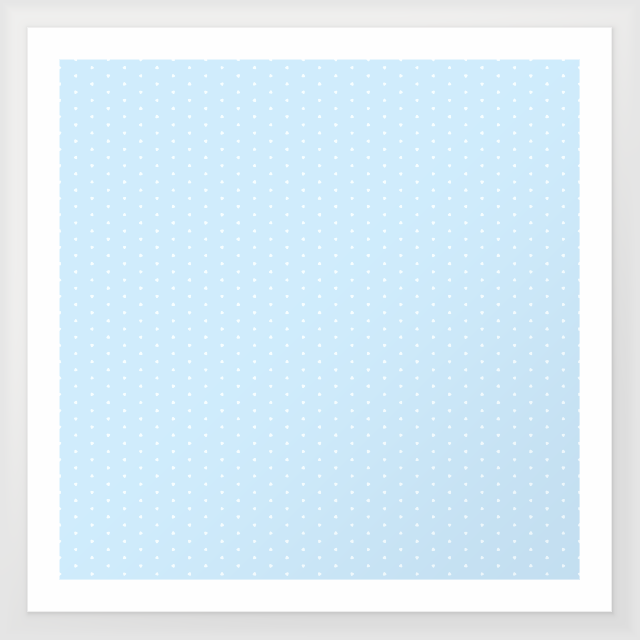
Write a Shadertoy shader that draws this pattern.

```glsl
const vec2 CENTER = vec2(0.4993, 0.5007);
const float MAT_HALF = 0.4564;
const float PRINT_HALF = 0.4063;
const vec2 DOT_GRID = vec2(32.0, 31.84); // columns and rows across the print
const float DOT_RADIUS = 0.0025;

float hash(vec2 cell) {
    return fract(sin(dot(cell, vec2(127.1, 311.7))) * 4375.85);
}

float boxDistance(vec2 p, float halfSize) {
    vec2 d = abs(p) - halfSize;
    return length(max(d, 0.0)) + min(max(d.x, d.y), 0.0);
}

float coverage(float dist, float pixel) {
    return 1.0 - smoothstep(-0.6 * pixel, 0.6 * pixel, dist);
}

// Staggered dots with slightly uneven outlines, counted from the top left
float dotDistance(vec2 p, float halfSize, vec2 grid, float radius) {
    vec2 pitch = 2.0 * halfSize / grid;
    vec2 g = vec2(p.x + halfSize, halfSize - p.y) / pitch;
    float column = floor(g.x + 0.5);
    g.y -= 0.5 - 0.5 * mod(column, 2.0);
    vec2 cell = vec2(column, floor(g.y + 0.5));
    vec2 offset = (g - cell) * pitch;
    float angle = atan(offset.y, offset.x + 1e-6);
    float wobble = 0.12 * cos(3.0 * angle + 6.2832 * hash(cell));
    float size = radius * mix(0.93, 1.07, hash(cell + 17.0));
    return length(offset) - size * (1.0 + wobble);
}

// Diagonal light that settles to one tone at the canvas border so it wraps
vec3 wallColor(vec2 uv) {
    float fall = smoothstep(0.25, 0.8, 0.4 * uv.x + 0.6 * (1.0 - uv.y));
    vec3 lit = mix(vec3(0.938, 0.936, 0.932), vec3(0.868), fall);
    vec2 border = min(uv, 1.0 - uv);
    float inside = smoothstep(0.0, 0.025, min(border.x, border.y));
    return mix(vec3(0.9), lit, inside);
}

// Soft shadow falling to the lower right, plus a thin contact line
float frameShadow(vec2 p, float halfSize) {
    float softDist = max(boxDistance(p - vec2(0.002, -0.003), halfSize), 0.0);
    float contactDist = max(boxDistance(p, halfSize), 0.0);
    return 0.07 * exp(-softDist / 0.004) + 0.04 * exp(-contactDist / 0.0015);
}

vec3 printColor(vec2 p, float pixel) {
    float shade = smoothstep(-0.1, 0.85, p.x - p.y);
    vec3 blue = mix(vec3(0.814, 0.925, 0.988), vec3(0.765, 0.872, 0.942), shade);
    vec3 dotColor = mix(vec3(0.97, 0.995, 1.0), vec3(0.92, 0.96, 0.98), shade);
    float d = dotDistance(p, PRINT_HALF, DOT_GRID, DOT_RADIUS);
    return mix(blue, dotColor, coverage(d, pixel));
}

void mainImage(out vec4 fragColor, in vec2 fragCoord) {
    vec2 uv = fragCoord / iResolution.xy;
    float pixel = 1.0 / min(iResolution.x, iResolution.y);
    vec2 p = uv - CENTER;

    // Wall, mat and dotted print, from back to front
    vec3 color = wallColor(uv) * (1.0 - frameShadow(p, MAT_HALF));
    color = mix(color, vec3(0.997), coverage(boxDistance(p, MAT_HALF), pixel));
    color = mix(color, printColor(p, pixel), coverage(boxDistance(p, PRINT_HALF), pixel));

    fragColor = vec4(color, 1.0);
}
```
